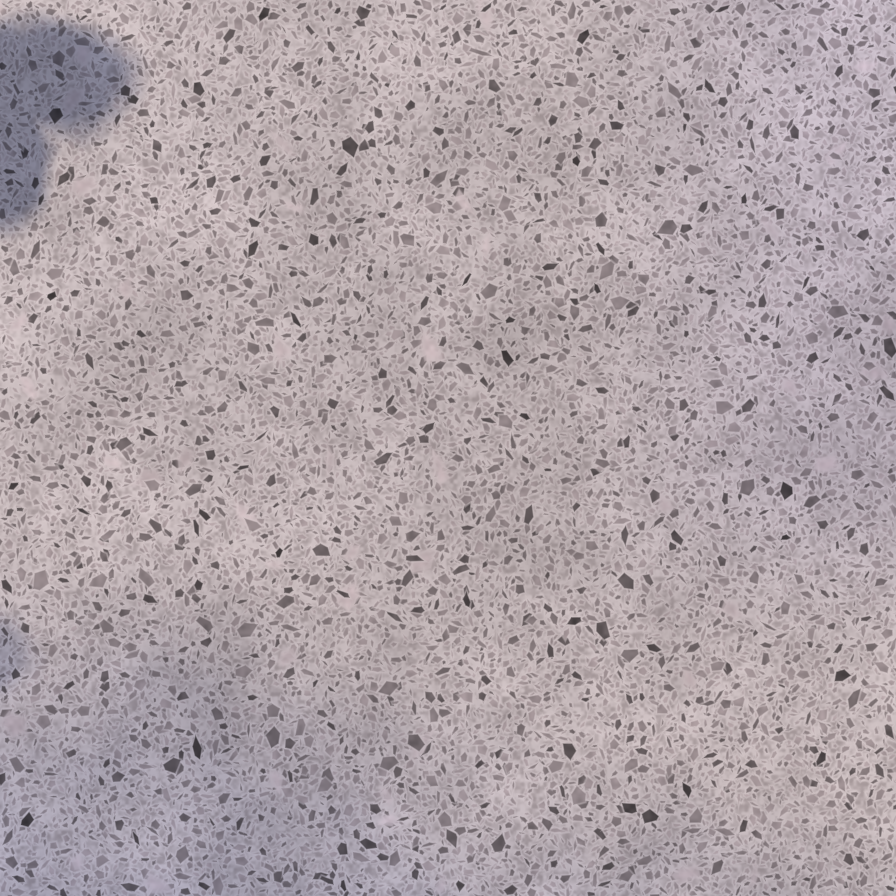
Reproduce this texture procedurally as a WebGL 2 fragment shader.

```glsl
#version 300 es
precision highp float;
// Speckled stone aggregate: angular grey chips in pale mortar under uneven light.

uniform vec2 u_resolution;
out vec4 fragColor;

const float TAU = 6.2831853;
const int SIDES = 5;
const vec3 STONE_TINT = vec3(1.0, 0.91, 0.925);
const vec3 MORTAR_DARK = vec3(0.63, 0.58, 0.585);
const vec3 MORTAR_LIGHT = vec3(0.79, 0.74, 0.745);
const vec3 RIM_LIGHT = vec3(0.81, 0.76, 0.765);
const vec3 SHADOW_TINT = vec3(0.64, 0.68, 0.77);

// Integer hash giving three values in 0..1
vec3 hash3(vec2 cell, int seed) {
    uvec3 v = uvec3(ivec3(ivec2(cell), seed));
    v = v * 1664525u + 1013904223u;
    v.x += v.y * v.z; v.y += v.z * v.x; v.z += v.x * v.y;
    v ^= v >> 16u;
    v.x += v.y * v.z; v.y += v.z * v.x; v.z += v.x * v.y;
    return vec3(v >> 8u) / 16777216.0;
}

float valueNoise(vec2 p, int seed) {
    vec2 i = floor(p);
    vec2 f = fract(p);
    f = f * f * (3.0 - 2.0 * f);
    float low = mix(hash3(i, seed).x, hash3(i + vec2(1, 0), seed).x, f.x);
    float high = mix(hash3(i + vec2(0, 1), seed).x, hash3(i + vec2(1, 1), seed).x, f.x);
    return mix(low, high, f.y);
}

float fbm(vec2 p, int seed) {
    float sum = 0.0;
    float amplitude = 0.53;
    for (int i = 0; i < 4; i++) {
        sum += amplitude * valueNoise(p, seed + i);
        p = p * 2.03 + 7.3;
        amplitude *= 0.5;
    }
    return sum;
}

vec2 direction(float angle) {
    return vec2(cos(angle), sin(angle));
}

// Distance to an irregular convex polygon, squeezed along one axis
float chipDistance(vec2 p, vec2 cell, int seed, float size, float angle, float aspect) {
    vec2 axis = direction(angle);
    vec2 q = vec2(dot(p, axis), dot(p, vec2(-axis.y, axis.x)));
    float d = -1e3;
    for (int i = 0; i < SIDES; i++) {
        vec3 h = hash3(cell, seed + 1 + i);
        vec2 n = direction(TAU * (float(i) + 0.6 * h.x) / float(SIDES));
        vec2 slope = vec2(n.x, n.y / aspect);
        d = max(d, (dot(q, slope) - size * mix(0.6, 1.0, h.y)) / length(slope));
    }
    return d;
}

// One scattered layer of chips with pale rims, laid over the given colour
vec3 addChips(vec3 color, vec2 uv, float count, float presence, float size,
              vec2 toneRange, float blur, int seed) {
    vec2 p = uv * count;
    vec2 home = floor(p);
    float mottle = 0.09 * (valueNoise(uv * 170.0, seed) - 0.5);
    for (int y = -1; y <= 1; y++) {
        for (int x = -1; x <= 1; x++) {
            vec2 cell = home + vec2(x, y);
            vec3 place = hash3(cell, seed);
            vec3 look = hash3(cell, seed + 20);
            if (place.z > presence) continue;
            vec2 center = cell + 0.5 + 0.75 * (place.xy - 0.5);
            float radius = size * mix(0.55, 1.15, hash3(cell, seed + 30).x);
            float aspect = mix(0.25, 0.8, look.y);
            float d = chipDistance(p - center, cell, seed, radius, TAU * look.x, aspect) / count;
            float tone = mix(toneRange.x, toneRange.y, pow(look.z, 1.7)) + mottle;
            float rim = 1.0 - smoothstep(0.0005, 0.0032, d);
            color = mix(color, RIM_LIGHT, 0.6 * rim);
            color = mix(color, tone * STONE_TINT, 1.0 - smoothstep(-blur, blur, d));
        }
    }
    return color;
}

// Broad illumination: mottling, cool corners and soft cast shadows
vec3 illumination(vec2 uv) {
    float mottle = fbm(uv * 5.0, 300);
    float patches = fbm(uv * 16.0, 340);
    vec3 light = vec3(1.0 + 0.17 * (mottle - 0.5) + 0.14 * (patches - 0.5));
    float cool = smoothstep(0.48, 0.0, uv.y + 0.35 * uv.x + 0.25 * (mottle - 0.5));
    light *= mix(vec3(1.0), vec3(0.82, 0.86, 0.95), cool);
    float lilac = smoothstep(0.6, 0.95, uv.x) * smoothstep(0.25, 0.5, uv.y);
    light *= mix(vec3(1.0), vec3(0.99, 1.0, 1.05), lilac);
    vec2 warped = uv + 0.09 * (vec2(fbm(uv * 9.0, 310), fbm(uv * 9.0, 320)) - 0.5);
    float upper = length((warped - vec2(0.05, 0.91)) / vec2(0.10, 0.065));
    float lower = length((warped - vec2(0.0, 0.82)) / vec2(0.055, 0.09));
    float side = length((warped - vec2(0.0, 0.255)) / vec2(0.045, 0.06));
    float shade = 1.0 - smoothstep(0.7, 1.3, min(upper, lower));
    shade = max(shade, 0.5 * (1.0 - smoothstep(0.5, 1.3, side)));
    return light * mix(vec3(1.0), SHADOW_TINT, shade);
}

void main() {
    float extent = min(u_resolution.x, u_resolution.y);
    vec2 uv = gl_FragCoord.xy / extent;
    float blur = max(0.0011, 0.7 / extent);

    float grain = 0.55 * fbm(uv * 60.0, 400) + 0.45 * valueNoise(uv * 240.0, 410);
    vec3 mortar = mix(MORTAR_DARK, MORTAR_LIGHT, smoothstep(0.15, 0.75, grain));

    // Fine grit first, then medium chips, rare pale pebbles and large chips
    vec3 color = addChips(mortar, uv, 112.0, 0.85, 0.47, vec2(0.68, 0.45), blur, 1000);
    color = addChips(color, uv, 66.0, 0.72, 0.45, vec2(0.65, 0.35), blur, 2000);
    color = addChips(color, uv, 20.0, 0.09, 0.28, vec2(0.74, 0.82), 0.007, 3000);
    color = addChips(color, uv, 38.0, 0.24, 0.38, vec2(0.58, 0.26), blur, 4000);

    fragColor = vec4(color * illumination(uv), 1.0);
}
```
